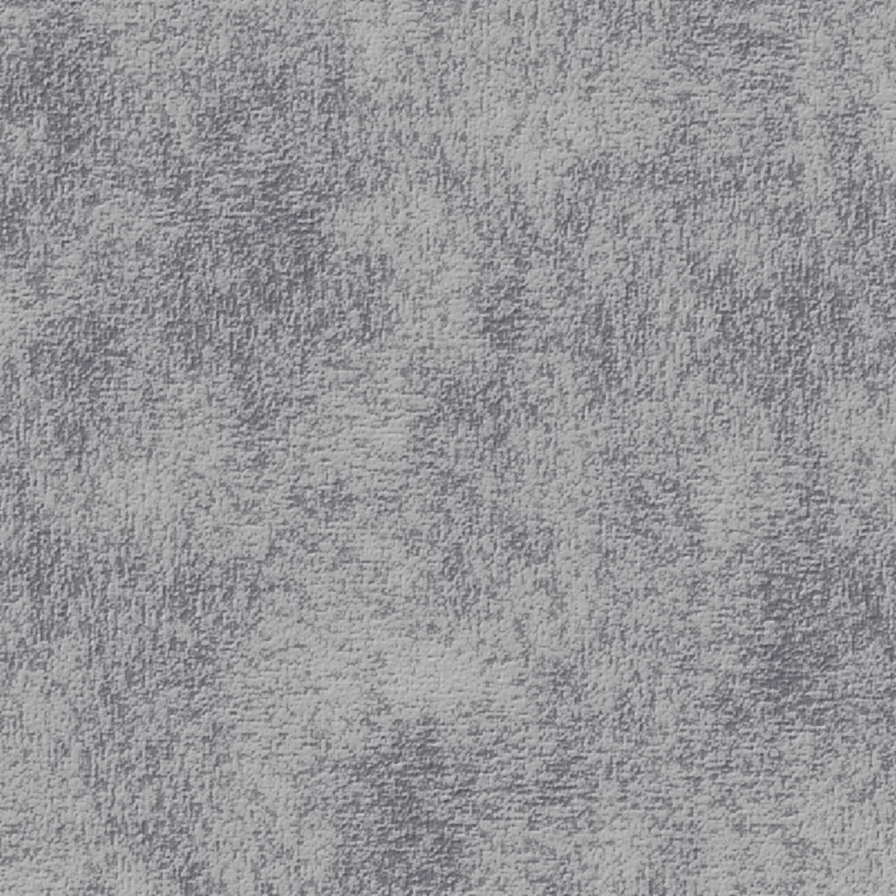
A Shadertoy shader for this texture:

```glsl
// Worn grey plaster over woven linen: mottled patches, dark flakes and embossed threads.

const vec3  PLASTER       = vec3(0.650, 0.648, 0.655);
const vec3  FLAKE_SHADE   = vec3(0.172, 0.176, 0.164);  // removed where paint is worn
const vec3  PATCH_SHADE   = vec3(0.019, 0.020, 0.015);  // removed in dark patches
const vec2  PATCH_SCALE   = vec2(7.3, 4.9);
const float PATCH_GAIN    = 0.77;
const vec2  WEFT_SCALE    = vec2(60.0, 265.0);
const vec2  WARP_SCALE    = vec2(265.0, 60.0);
const float GRAIN_SCALE   = 255.0;
const float GRAIN_DEPTH   = 1.05;
const float THREAD_DEPTH  = 0.85;
const float WEAR_ON_FLAKE = 0.42;
const vec2  FLAKE_EDGE    = vec2(-0.75, 1.25);
const float EMBOSS        = 0.056;
const vec2  LIGHT_STEP    = vec2(-0.0018, 0.0020);

float hash(vec2 p) {
    vec3 q = fract(p.xyx * vec3(0.1031, 0.1030, 0.0973));
    q += dot(q, q.yzx + 33.33);
    return fract((q.x + q.y) * q.z);
}

// Value noise in -1..1
float noise(vec2 p) {
    vec2 cell = floor(p), f = fract(p);
    f = f * f * (3.0 - 2.0 * f);
    float low  = mix(hash(cell), hash(cell + vec2(1, 0)), f.x);
    float high = mix(hash(cell + vec2(0, 1)), hash(cell + vec2(1, 1)), f.x);
    return 2.0 * mix(low, high, f.y) - 1.0;
}

float fbm(vec2 p) {
    float sum = 0.0, amplitude = 1.0;
    for (int i = 0; i < 6; i++) {
        sum += amplitude * noise(p);
        p = p * 2.03 + vec2(17.3, 9.1);
        amplitude *= PATCH_GAIN;
    }
    return sum;
}

// Height of the surface: grain plus threads whose direction varies by area
float relief(vec2 p, float weftShare) {
    float grain = noise(p * GRAIN_SCALE) + 0.6 * noise(p * GRAIN_SCALE * 1.57 + 31.7);
    float weft = noise(p * WEFT_SCALE + 5.2);
    float warp = noise(p * WARP_SCALE + 71.4);
    return GRAIN_DEPTH * grain + THREAD_DEPTH * mix(warp, weft, weftShare);
}

void mainImage(out vec4 fragColor, in vec2 fragCoord) {
    vec2 p = fragCoord / iResolution.y;

    // Worn patches, drawn out vertically
    float wear = fbm(p * PATCH_SCALE + 3.7) + 0.25 * noise(p * vec2(48.0, 12.0));
    float weftShare = smoothstep(-0.6, 0.6, noise(p * vec2(7.0, 9.0) + 40.0));

    // Flakes gather where the patches are worn
    float height = relief(p, weftShare);
    float flake = smoothstep(FLAKE_EDGE.x, FLAKE_EDGE.y, height + WEAR_ON_FLAKE * wear);

    // Light from the upper left catches the relief
    float slope = relief(p + LIGHT_STEP, weftShare) - height;
    float roughness = mix(0.75, 1.2, smoothstep(-0.8, 0.7, wear));

    vec3 color = PLASTER - PATCH_SHADE * wear - FLAKE_SHADE * flake;
    color += EMBOSS * roughness * slope;
    fragColor = vec4(clamp(color, 0.0, 1.0), 1.0);
}
```
